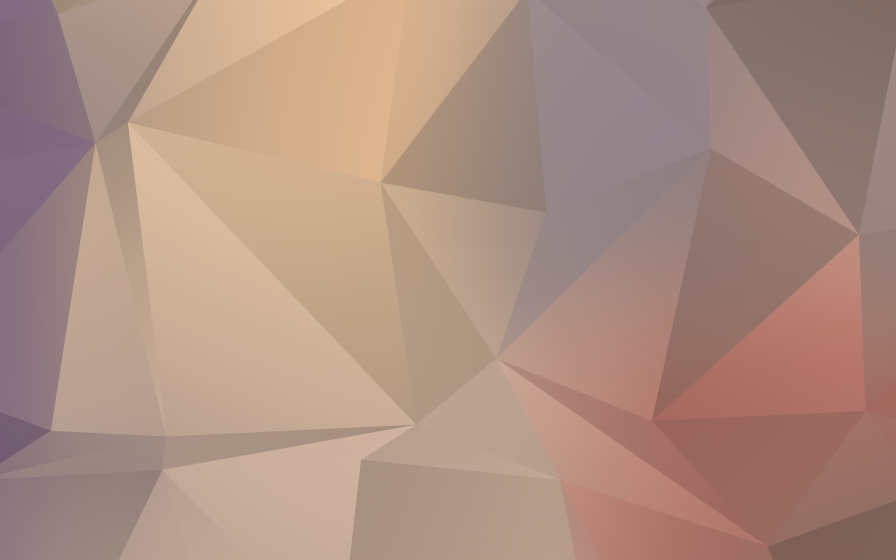
Write a Shadertoy shader that draws this background.

```glsl
const float CELL = 0.3;               // lattice spacing in canvas heights
const vec2 LATTICE_ORIGIN = vec2(0.04, 0.05);
const float JITTER = 0.88;            // below 1 keeps the facets from overlapping
const float FACET_CONTRAST = 0.10;    // brightness spread between facets
const float FACET_SLOPE = 0.16;       // brightness ramp inside a facet
const float COLOR_FLOW = 0.45;        // how far the colour follows the point
const vec3 SAND   = vec3(0.78, 0.67, 0.55);
const vec3 STONE  = vec3(0.74, 0.64, 0.57);
const vec3 PEACH  = vec3(0.86, 0.69, 0.54);
const vec3 GREY   = vec3(0.58, 0.51, 0.50);
const vec3 SLATE  = vec3(0.53, 0.48, 0.51);
const vec3 CLAY   = vec3(0.64, 0.50, 0.45);
const vec3 ROSE   = vec3(0.67, 0.42, 0.38);
const vec3 UMBER  = vec3(0.49, 0.40, 0.36);
const vec3 VIOLET = vec3(0.49, 0.40, 0.49);

vec2 hash22(vec2 p) {
    vec3 q = fract(p.xyx * vec3(0.1031, 0.1030, 0.0973));
    q += dot(q, q.yzx + 33.33);
    return fract((q.xx + q.yz) * q.zy);
}

float cross2(vec2 a, vec2 b) { return a.x * b.y - a.y * b.x; }

float glow(vec2 uv, vec2 center, vec2 radius) {
    vec2 d = (uv - center) / radius;
    return exp(-dot(d, d));
}

// Broad colour zones over the unit canvas
vec3 palette(vec2 uv) {
    uv = clamp(uv, -0.05, 1.05);
    float right = smoothstep(0.46, 0.62, uv.x);
    float upper = smoothstep(0.34, 0.56, uv.y);
    vec3 color = mix(STONE, SAND, smoothstep(0.2, 0.6, uv.y));
    color = mix(color, PEACH, 0.85 * glow(uv, vec2(0.40, 0.88), vec2(0.14, 0.26)));
    color = mix(color, GREY, right * upper);
    color = mix(color, SLATE, glow(uv, vec2(0.72, 0.80), vec2(0.12, 0.28)));
    color = mix(color, CLAY, 0.9 * glow(uv, vec2(0.88, 0.62), vec2(0.12, 0.20)));
    color = mix(color, ROSE, smoothstep(0.56, 0.78, uv.x) * (1.0 - upper));
    color = mix(color, UMBER, 0.9 * glow(uv, vec2(1.0, 0.0), vec2(0.22, 0.24)));
    color = mix(color, UMBER, 0.9 * glow(uv, vec2(1.0, 1.04), vec2(0.18, 0.20)));
    color = mix(color, GREY, 0.9 * glow(uv, vec2(0.08, 0.84), vec2(0.15, 0.26)));
    color = mix(color, GREY, 0.8 * glow(uv, vec2(0.08, 0.14), vec2(0.15, 0.28)));
    return mix(color, VIOLET, 1.0 - smoothstep(-0.02, 0.10, uv.x));
}

vec2 latticePoint(vec2 id) {
    return LATTICE_ORIGIN + CELL * (id + JITTER * (hash22(id + 57.0) - 0.5));
}

// Signed distance to the line a-b, positive on its left
float edgeDistance(vec2 p, vec2 a, vec2 b) {
    return cross2(b - a, p - a) / length(b - a);
}

// Adds one facet: colour times coverage in rgb, coverage in a
void addFacet(inout vec4 sum, vec2 p, vec2 a, vec2 b, vec2 c, vec2 seed, float pixel) {
    float inside = min(edgeDistance(p, a, b), min(edgeDistance(p, b, c), edgeDistance(p, c, a)));
    float coverage = clamp(0.5 + inside / pixel, 0.0, 1.0);
    if (coverage <= 0.0) return;
    vec2 center = (a + b + c) / 3.0;
    vec2 canvas = vec2(iResolution.x / iResolution.y, 1.0);
    vec2 tilt = hash22(seed + 11.0) - 0.5;
    float light = 1.0 + FACET_CONTRAST * (hash22(seed).x - 0.5) * 2.0
                + FACET_SLOPE * dot(p - center, tilt) / CELL;
    vec3 color = palette(mix(center, p, COLOR_FLOW) / canvas) * light;
    sum += vec4(color, 1.0) * coverage;
}

void mainImage(out vec4 fragColor, in vec2 fragCoord) {
    float pixel = 1.0 / iResolution.y;
    vec2 p = fragCoord * pixel;
    vec2 home = floor((p - LATTICE_ORIGIN) / CELL);
    vec4 sum = vec4(0.0);

    // Split each nearby jittered quad along a valid diagonal
    for (int y = -1; y <= 1; y++) {
        for (int x = -1; x <= 1; x++) {
            vec2 id = home + vec2(x, y);
            vec2 a = latticePoint(id);
            vec2 b = latticePoint(id + vec2(1, 0));
            vec2 c = latticePoint(id + vec2(1, 1));
            vec2 d = latticePoint(id + vec2(0, 1));
            bool acValid = cross2(c - a, b - a) * cross2(c - a, d - a) < 0.0;
            bool bdValid = cross2(d - b, a - b) * cross2(d - b, c - b) < 0.0;
            vec2 seed = id * 2.0 + 101.0;
            if (acValid && (!bdValid || hash22(id + 23.0).x < 0.5)) {
                addFacet(sum, p, a, b, c, seed, pixel);
                addFacet(sum, p, a, c, d, seed + 1.0, pixel);
            } else {
                addFacet(sum, p, a, b, d, seed, pixel);
                addFacet(sum, p, b, c, d, seed + 1.0, pixel);
            }
        }
    }
    fragColor = vec4(clamp(sum.rgb / max(sum.a, 0.001), 0.0, 1.0), 1.0);
}
```
